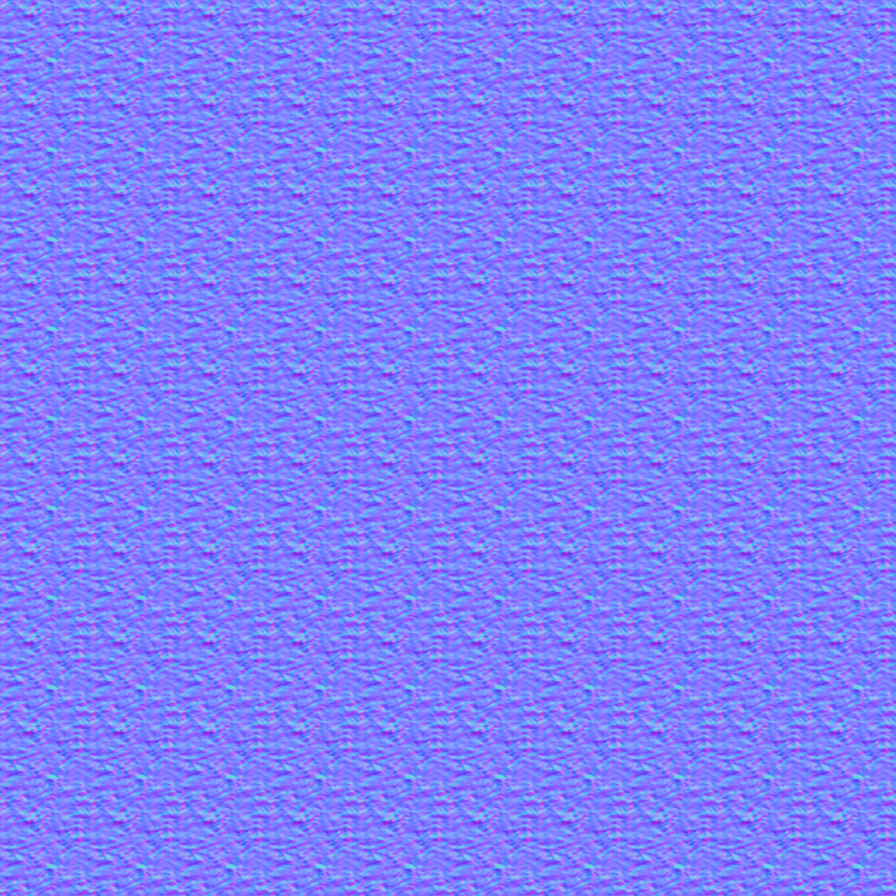
Give the GLSL for this texture map, as a WebGL 1 fragment shader.

```glsl
precision highp float;

uniform vec2 u_resolution;

const vec2 REPEATS = vec2(10.0, 10.0);
const float TAU = 6.2831853;

// Bump cells per repeat, from long ledges to fine grain
const vec2 LEDGE_CELLS = vec2(4.0, 13.0);
const vec2 LUMP_CELLS = vec2(9.0, 11.0);
const vec2 PIT_CELLS = vec2(14.0, 18.0);
const vec2 GRAIN_CELLS = vec2(22.0, 28.0);

// Steepness of each layer
const float LEDGE_SLOPE = 0.13;
const float LUMP_SLOPE = 0.12;
const float PIT_SLOPE = 0.23;
const float GRAIN_SLOPE = 0.14;

const float DIAGONAL_PINCH = 0.3;   // narrows bumps across the rising diagonal
const float PATCH_CONTRAST = 0.35;  // difference between rough and calm areas
const float WARP = 0.012;           // bends the cell grid, in repeats
const float BLUE_LIFT = 0.012;

vec3 hash3(vec2 p) {
  vec3 q = vec3(dot(p, vec2(127.1, 311.7)),
                dot(p, vec2(269.5, 183.3)),
                dot(p, vec2(419.2, 371.9)));
  return fract(sin(q) * 43758.55);
}

// Analytic slope of smooth random bumps, one per cell, wrapping each repeat
vec2 bumpSlope(vec2 tile, vec2 cells, float seed) {
  vec2 p = tile * cells;
  vec2 base = floor(p);
  vec2 slope = vec2(0.0);
  for (int j = -1; j <= 1; j++) {
    for (int i = -1; i <= 1; i++) {
      vec2 cell = base + vec2(float(i), float(j));
      vec3 rnd = hash3(mod(cell, cells) + seed);
      vec2 d = p - cell - rnd.xy;
      float skew = d.x - d.y;
      float r2 = dot(d, d) + DIAGONAL_PINCH * skew * skew;
      float falloff = max(0.0, 1.0 - r2);
      float height = rnd.z * 2.0 - 1.0;
      vec2 direction = d + DIAGONAL_PINCH * skew * vec2(1.0, -1.0);
      slope -= 6.0 * height * falloff * falloff * direction;
    }
  }
  return slope * vec2(cells.x / cells.y, 1.0);
}

// Periodic roughness that gathers the relief in loose patches
float roughness(vec2 tile) {
  vec2 a = tile * TAU;
  float waves = sin(a.x + 2.0 * a.y + 0.7) + sin(2.0 * a.x - a.y + 2.1)
              + 0.7 * sin(3.0 * a.y + sin(a.x) + 4.0);
  return 1.0 + PATCH_CONTRAST * 0.6 * waves;
}

vec3 plasterNormal(vec2 uv) {
  vec2 tile = fract(uv * REPEATS);
  vec2 a = tile * TAU;
  vec2 bent = tile + WARP * vec2(sin(2.0 * a.y + sin(a.x)),
                                 sin(3.0 * a.x + 1.3));
  vec2 slope = LEDGE_SLOPE * bumpSlope(bent, LEDGE_CELLS, 3.0)
             + LUMP_SLOPE * bumpSlope(bent, LUMP_CELLS, 17.0)
             + PIT_SLOPE * bumpSlope(bent, PIT_CELLS, 41.0)
             + GRAIN_SLOPE * bumpSlope(bent, GRAIN_CELLS, 73.0);
  return normalize(vec3(-slope * roughness(tile), 1.0));
}

void main() {
  // Average four samples per pixel
  vec3 normal = vec3(0.0);
  for (int j = 0; j < 2; j++) {
    for (int i = 0; i < 2; i++) {
      vec2 offset = vec2(float(i), float(j)) * 0.5 - 0.25;
      normal += 0.25 * plasterNormal((gl_FragCoord.xy + offset) / u_resolution);
    }
  }
  // Encode the direction as colour
  vec3 color = 0.5 + 0.5 * normal + vec3(0.0, 0.0, BLUE_LIFT);
  gl_FragColor = vec4(clamp(color, 0.0, 1.0), 1.0);
}
```
